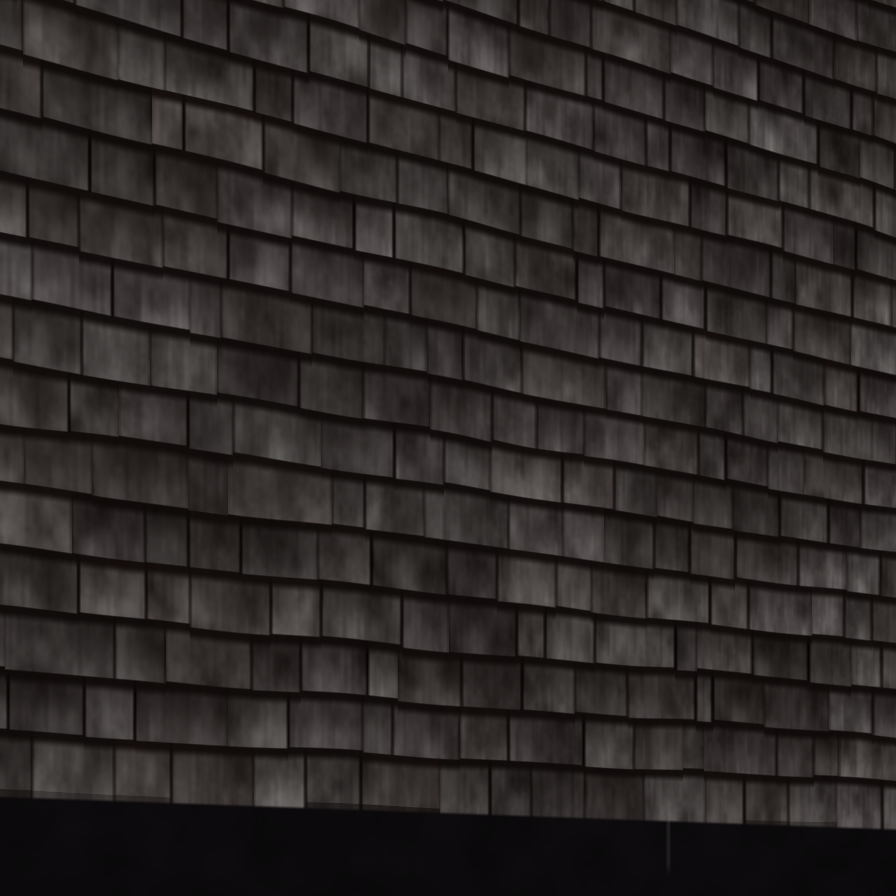
Write a Shadertoy shader that draws this texture.

```glsl
#define ROW_HEIGHT vec2(0.0695, 0.0508)  // course height at left and right
#define SILL vec2(0.1107, 0.0742)        // lower wall edge at left and right
#define SHINGLE_WIDTH 0.085              // mean width at the left side
#define WIDTH_JITTER 0.72
#define BUTT_JITTER 0.07
#define GAP_WIDTH 0.0013
#define SOFTNESS 0.0022
#define BASE_TONE 0.226
#define SHADOW_TONE 0.055
#define GROUND_COLOR vec3(0.045, 0.038, 0.045)

float hash(vec2 p) {
    return fract(sin(dot(p, vec2(127.1, 311.7))) * 43758.5453);
}

float noise(vec2 p) {
    vec2 i = floor(p), f = fract(p);
    f = f * f * (3.0 - 2.0 * f);
    return mix(mix(hash(i), hash(i + vec2(1, 0)), f.x),
               mix(hash(i + vec2(0, 1)), hash(i + vec2(1, 1)), f.x), f.y);
}

float fbm(vec2 p) {
    float sum = 0.0, amp = 0.5;
    for (int i = 0; i < 4; i++) {
        sum += amp * noise(p);
        p = p * 2.03 + 17.3;
        amp *= 0.5;
    }
    return sum / 0.9375;
}

// Uneven joint position between neighbouring shingles
float joint(float i, float row) {
    return i + WIDTH_JITTER * (hash(vec2(i, row)) - 0.5);
}

// Index of the shingle covering u in a course
float shingleAt(float u, float row) {
    float i = floor(u + 0.5);
    return u < joint(i, row) ? i - 1.0 : i;
}

// Height of a shingle's lower edge above its course line
float butt(float i, float row) {
    return BUTT_JITTER * hash(vec2(i + 31.7, row + 5.3));
}

vec3 wall(float u, float v, float scale, float soft) {
    float rowHeight = ROW_HEIGHT.x * scale;
    float row = floor(v);
    float id = shingleAt(u + hash(vec2(row, 3.1)), row);
    if (v - row < butt(id, row)) row -= 1.0;

    float x = u + hash(vec2(row, 3.1));
    id = shingleAt(x, row);
    float above = shingleAt(u + hash(vec2(row + 1.0, 3.1)), row + 1.0);
    float rise = v - row - butt(id, row);
    float below = row + 1.0 + butt(above, row + 1.0) - v;

    // Weathered wood: tone per shingle, stains and vertical grain
    vec2 key = vec2(id, row);
    float pick = hash(key + 0.37);
    vec2 wood = vec2(x, v) + 7.0 * vec2(pick, hash(key + 9.1));
    float stain = fbm(wood * vec2(2.6, 1.3));
    float grain = noise(wood * vec2(17.0, 1.4));
    float patches = fbm(vec2(u, v) * vec2(0.7, 0.6) + 40.0);
    float tone = BASE_TONE * (0.8 + 0.4 * pick);
    tone *= 0.45 + 1.1 * stain;
    tone *= (0.9 + 0.2 * grain) * (0.75 + 0.5 * patches);
    tone *= 1.12 - 0.3 * smoothstep(0.0, 0.8, rise);

    // Joints of varying depth
    float left = joint(id, row), right = joint(id + 1.0, row);
    float nearest = x - left < right - x ? id : id + 1.0;
    float gap = min(x - left, right - x) * SHINGLE_WIDTH * scale * scale;
    float depth = mix(0.15, 0.8, hash(vec2(nearest, row + 61.0)));
    tone *= 1.0 - depth * (1.0 - smoothstep(GAP_WIDTH - soft * 0.5, GAP_WIDTH + soft, gap));

    // Shadow cast by the course above, and the crisp lower edge
    float shade = 1.0 - smoothstep(0.07, 0.24, below);
    shade = max(shade, 1.0 - smoothstep(0.0, soft / rowHeight, rise));
    tone = mix(tone, SHADOW_TONE, shade * 0.92);

    float redness = 0.014 * (hash(key + 4.4) - 0.5);
    return vec3(tone + redness, tone - 0.019, tone - 0.024 + 0.3 * redness);
}

void mainImage(out vec4 fragColor, in vec2 fragCoord) {
    vec2 p = fragCoord / iResolution.xy;
    float soft = max(SOFTNESS, 1.0 / iResolution.y);

    // Perspective: courses shrink and converge to the right
    float rowHeight = mix(ROW_HEIGHT.x, ROW_HEIGHT.y, p.x);
    float scale = rowHeight / ROW_HEIGHT.x;
    float u = p.x / (scale * SHINGLE_WIDTH);
    float height = p.y - mix(SILL.x, SILL.y, p.x);
    float v = height / rowHeight + 0.1 * (noise(vec2(u * 0.6, height * 12.0)) - 0.5);
    vec3 color = wall(u, max(v, BUTT_JITTER), scale, soft);

    // Dark space under the wall, with a faint thin post
    vec3 ground = GROUND_COLOR * (0.75 + 0.5 * fbm(p * 24.0));
    float post = 1.0 - smoothstep(0.001, 0.001 + soft, abs(p.x - 0.746));
    ground += 0.07 * post * smoothstep(0.02, 0.04, p.y);
    color = mix(ground, color, smoothstep(-soft, soft, height));
    fragColor = vec4(max(color, 0.0), 1.0);
}
```
